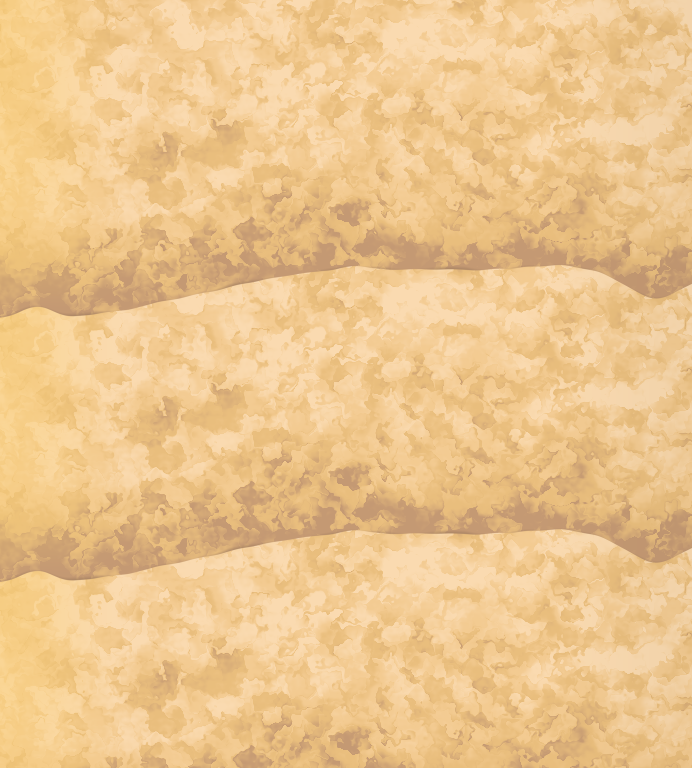
Reproduce this texture procedurally as a Shadertoy shader.

```glsl
const float PERIOD = 0.344;        // height of one sheet
const float SHADE_HEIGHT = 0.078;  // falloff of the brown lower margin
const int FLAKE_LAYERS = 10;
const float FLAKE_FREQ = 13.0;
const float FLAKE_OPACITY = 0.78;
const float LINE_WIDTH = 0.0045;   // shadow along the torn edge
const vec3 BROWN = vec3(0.77, 0.60, 0.45);
const vec3 OCHRE = vec3(0.915, 0.745, 0.49);
const vec3 SAND = vec3(0.953, 0.795, 0.57);
const vec3 CREAM = vec3(0.98, 0.855, 0.69);
const vec3 HONEY = vec3(0.985, 0.815, 0.52);
const vec3 SHADOW = vec3(0.64, 0.50, 0.38);

vec2 gradientAt(vec2 cell) {
    vec3 h = fract(cell.xyx * vec3(0.1031, 0.1030, 0.0973));
    h += dot(h, h.yzx + 33.33);
    float angle = 6.2832 * fract((h.x + h.y) * h.z);
    return vec2(cos(angle), sin(angle));
}

// Gradient noise, roughly -0.7 to 0.7
float noise(vec2 p) {
    vec2 i = floor(p), f = fract(p);
    vec2 u = f * f * f * (f * (f * 6.0 - 15.0) + 10.0);
    vec2 e = vec2(0.0, 1.0);
    float a = dot(gradientAt(i), f);
    float b = dot(gradientAt(i + e.yx), f - e.yx);
    float c = dot(gradientAt(i + e.xy), f - e.xy);
    float d = dot(gradientAt(i + e.yy), f - e.yy);
    return mix(mix(a, b, u.x), mix(c, d, u.x), u.y);
}

vec2 noise2(vec2 p) {
    return vec2(noise(p), noise(p + vec2(57.3, 19.7)));
}

float bump(float x, float center, float width) {
    float t = (x - center) / width;
    return exp(-t * t);
}

// Height of the first torn edge
float tornEdge(float x) {
    float y = mix(0.584, 0.648, smoothstep(0.05, 0.52, x));
    y += 0.015 * bump(x, 0.052, 0.034) + 0.005 * bump(x, 0.80, 0.06);
    y += 0.004 * bump(x, 0.51, 0.035) - 0.037 * bump(x, 0.95, 0.06);
    return y + 0.003 * noise(vec2(x * 24.0, 3.0));
}

vec3 palette(float t) {
    vec3 c = mix(BROWN, OCHRE, smoothstep(-0.05, 0.36, t));
    c = mix(c, SAND, smoothstep(0.36, 0.62, t));
    return mix(c, CREAM, smoothstep(0.62, 1.0, t));
}

// One sheet: p is the place on it, x the share across, d the height above its edge
vec3 sheet(vec2 p, float x, float d) {
    float broad = noise(p * vec2(5.0, 9.0) + 4.0);
    float shade = exp(-pow(max(d, 0.0) / SHADE_HEIGHT, 1.5)) * (0.9 + 0.6 * broad);
    float calm = smoothstep(0.0, 0.2, x);

    // Ragged outlines
    vec2 w = p + 0.013 * noise2(p * 38.0) + 0.010 * noise2(p * 85.0 + 8.0);
    w += 0.005 * noise2(p * 170.0 + 31.0);
    w.x *= 0.85;

    // Overlapping dark and light flakes
    float tone = 0.58 + 0.25 * broad + 0.15 * noise(p * 17.0) - 0.45 * shade;
    for (int i = 0; i < FLAKE_LAYERS; i++) {
        float k = float(i);
        float light = mod(k, 2.0);
        float freq = FLAKE_FREQ + 2.8 * k;
        vec2 offset = vec2(17.3, 41.9) * (k + 1.0);
        float n = noise(w * freq + offset);
        float fade = smoothstep(-0.3, 0.3, noise(p * freq * 0.6 - offset));
        float limit = 0.13 - 0.07 * light;
        float mask = smoothstep(limit, limit + 0.055, n);
        float level = mix(0.27 - 0.32 * shade, 0.95 - 0.55 * shade, light);
        level += 0.2 * noise(p * 30.0 + offset);
        float rim = smoothstep(limit - 0.13, limit, n) * (1.0 - mask) * light;
        tone -= 0.09 * rim * fade;
        tone = mix(tone, level, mask * fade * FLAKE_OPACITY * mix(0.65, 1.0, calm));
    }

    // Wide tonal drift: pale upper part, browner lower margin
    tone += 0.30 * broad + 0.26 * noise(p * vec2(9.0, 12.0) + 21.0);
    tone += 0.10 * smoothstep(0.08, 0.28, d) - 0.02 - 0.20 * shade;

    // Paper grain, brush streaks and warm left side
    tone += 0.10 * noise(p * 130.0) + 0.06 * noise(p * vec2(14.0, 150.0));
    vec3 color = palette(tone);
    float warm = (1.0 - smoothstep(0.0, 0.2, x)) * (1.0 - clamp(shade, 0.0, 1.0));
    color = mix(color, HONEY, 0.4 * warm);
    color.b -= 0.035 * warm;
    color *= 1.0 - 0.03 * smoothstep(0.75, 1.0, x);

    // Broken shadow line
    float gaps = smoothstep(-0.25, 0.35, noise(vec2(x * 13.0, 9.0)));
    float line = 1.0 - smoothstep(0.0, LINE_WIDTH * (0.5 + gaps), d);
    return mix(color, SHADOW, line * (0.2 + 0.6 * gaps));
}

void mainImage(out vec4 fragColor, in vec2 fragCoord) {
    vec2 p = fragCoord / iResolution.y;
    float x = fragCoord.x / iResolution.x;
    float pixel = 1.5 / iResolution.y;

    // The top sheet has no edge above it
    float edge = tornEdge(x);
    float index = max(0.0, ceil((edge - p.y) / PERIOD));
    p.y += index * PERIOD;
    float d = p.y - edge;
    vec3 color = sheet(p, x, d);

    // Smooth the seam with the sheet below
    if (d < pixel) {
        vec3 below = sheet(p + vec2(0.0, PERIOD), x, d + PERIOD);
        color = mix(below, color, smoothstep(0.0, pixel, d));
    }
    fragColor = vec4(color, 1.0);
}
```
